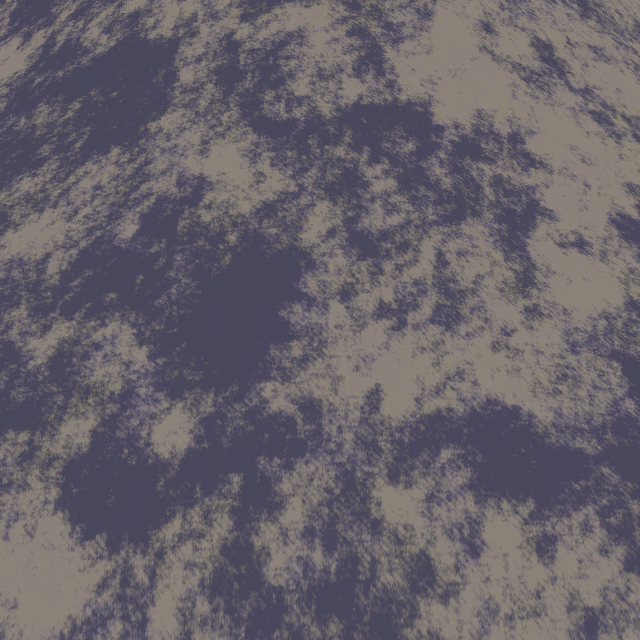
Write a three.js fragment shader that draws this texture.

```glsl
// Weathered two-tone surface: slate stains broken into fine grain over taupe.
// Rough fractal noise is sampled in arched coordinates, so that the grain runs
// in slanted streaks near the top and upright ones below, then soft-thresholded.

#define SLATE vec3(0.288, 0.277, 0.362)
#define TAUPE vec3(0.545, 0.508, 0.478)
#define BASE_SCALE 3.4
#define ROUGHNESS 0.86
#define THRESHOLD 0.494
#define SOFTNESS 0.096
#define ARCH 1.9
#define CONVERGE 0.45
#define STAIN_DEPTH 0.055
#define TINT_AMOUNT 0.13

varying vec2 vUv;

float hash(vec2 cell) {
  return fract(sin(dot(cell, vec2(127.1, 311.7))) * 43758.5453);
}

float valueNoise(vec2 p) {
  vec2 cell = floor(p);
  vec2 f = fract(p);
  f = f * f * f * (f * (f * 6.0 - 15.0) + 10.0);
  float low = mix(hash(cell), hash(cell + vec2(1.0, 0.0)), f.x);
  float high = mix(hash(cell + vec2(0.0, 1.0)), hash(cell + vec2(1.0, 1.0)), f.x);
  return mix(low, high, f.y);
}

// Eight octaves, each turned to hide the lattice; normalised to 0..1.
float roughNoise(vec2 p) {
  mat2 turn = mat2(0.8, 0.6, -0.6, 0.8);
  float sum = 0.0;
  float total = 0.0;
  float weight = 1.0;
  for (int i = 0; i < 8; i++) {
    sum += weight * valueNoise(p);
    total += weight;
    weight *= ROUGHNESS;
    p = turn * p * 2.0 + vec2(17.3, 9.1);
  }
  return sum / total;
}

// Lines bend into an arch at the top and converge upward from the bottom.
vec2 archedCoords(vec2 uv) {
  float x = uv.x - 0.5;
  float across = x * (1.0 + CONVERGE * uv.y);
  float along = uv.y * (0.6 + 0.6 * uv.y) + ARCH * x * x * uv.y * uv.y;
  return vec2(across, along);
}

void main() {
  vec2 grainPos = archedCoords(vUv) * BASE_SCALE;

  // Grain, with a broad darker stain left of the centre
  float grain = roughNoise(grainPos + vec2(23.7, 41.2));
  vec2 fromStain = vUv - vec2(0.38, 0.42);
  grain -= STAIN_DEPTH * exp(-9.0 * dot(fromStain, fromStain));

  // Soft split between the two tones
  float cover = smoothstep(THRESHOLD - SOFTNESS, THRESHOLD + SOFTNESS, grain);
  vec3 color = mix(SLATE, TAUPE, cover);

  // Faint warm and cool drift of the half tones
  float tint = roughNoise(grainPos * 4.0 + vec2(71.5, 13.9)) - 0.5;
  float halfTone = 0.4 + 2.4 * cover * (1.0 - cover);
  color += TINT_AMOUNT * tint * halfTone * vec3(0.1, -0.1, 1.0);

  gl_FragColor = vec4(color, 1.0);
}
```
